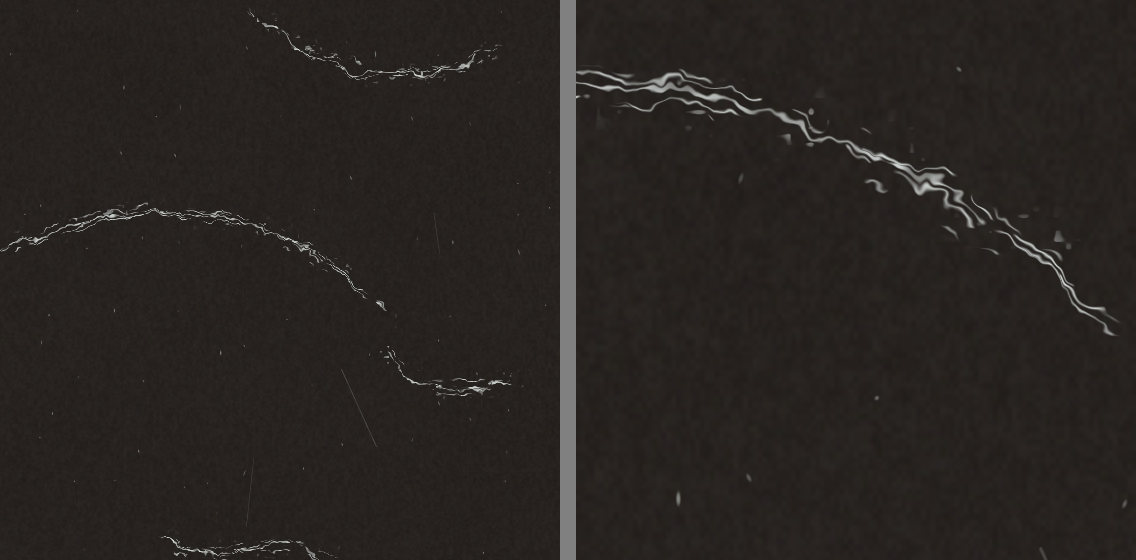
Left: the whole. Right: its middle third, enlarged.
Write a three.js fragment shader that draws this texture.

```glsl
varying vec2 vUv;

#define BASE vec3(0.150, 0.133, 0.122)
#define VEIN_COLOR vec3(0.80, 0.82, 0.81)
#define DUST_COLOR vec3(0.55, 0.56, 0.54)
#define GRAIN 0.042
#define JAG 0.015
#define SPREAD 0.0050
#define VEIN_WIDTH 0.0013
#define SOFT 0.0009
#define DUST_CELLS 17.0
#define DUST_SHARE 0.24

float hash(vec2 p) {
  vec3 q = fract(vec3(p.xyx) * 0.1031);
  q += dot(q, q.yzx + 33.33);
  return fract((q.x + q.y) * q.z);
}

float noise(vec2 p) {
  vec2 i = floor(p);
  vec2 f = fract(p);
  f = f * f * (3.0 - 2.0 * f);
  return mix(mix(hash(i), hash(i + vec2(1.0, 0.0)), f.x),
             mix(hash(i + vec2(0.0, 1.0)), hash(i + vec2(1.0, 1.0)), f.x), f.y);
}

vec2 bezier(vec2 a, vec2 b, vec2 c, vec2 d, float t) {
  float s = 1.0 - t;
  return s * s * s * a + 3.0 * s * s * t * b + 3.0 * s * t * t * c + t * t * t * d;
}

// Keeps the nearest curve so far: x = signed distance, y = position along it
vec2 nearest(vec2 best, vec2 p, vec2 a, vec2 b, vec2 c, vec2 d) {
  const float STEPS = 18.0;
  vec2 from = a;
  for (float i = 1.0; i <= STEPS; i++) {
    vec2 to = bezier(a, b, c, d, i / STEPS);
    vec2 e = to - from;
    vec2 v = p - from;
    float h = clamp(dot(v, e) / dot(e, e), 0.0, 1.0);
    float dist = length(v - e * h);
    float side = e.x * v.y - e.y * v.x < 0.0 ? -1.0 : 1.0;
    if (dist < abs(best.x)) best = vec2(dist * side, (i - 1.0 + h) / STEPS);
    from = to;
  }
  return best;
}

// Broken, intertwined strands along the nearest curve
float veins(vec2 p) {
  vec2 n = vec2(9.0, 0.0);
  n = nearest(n, p, vec2(-0.05, 0.52), vec2(0.20, 0.68), vec2(0.55, 0.65), vec2(0.71, 0.41));
  n = nearest(n, p, vec2(0.44, 0.985), vec2(0.597, 0.85), vec2(0.743, 0.828), vec2(0.90, 0.92));
  n = nearest(n, p, vec2(0.685, 0.39), vec2(0.723, 0.30), vec2(0.807, 0.283), vec2(0.95, 0.335));
  n = nearest(n, p, vec2(0.28, 0.04), vec2(0.40, -0.03), vec2(0.48, 0.07), vec2(0.60, -0.01));
  float body = smoothstep(0.0, 0.18, n.y) * smoothstep(0.0, 0.18, 1.0 - n.y);
  float tips = smoothstep(0.0, 0.03, n.y) * smoothstep(0.0, 0.03, 1.0 - n.y);
  float jag = (noise(p * 30.0) - 0.5) + 0.5 * (noise(p * 80.0 + 5.0) - 0.5)
            + 0.25 * (noise(p * 190.0 + 9.0) - 0.5);
  float ink = 0.0;
  for (float k = -2.0; k <= 2.0; k++) {
    float wander = (noise(p * 24.0 + k * 17.3 + 50.0) - 0.5) * 2.2 + k;
    float dist = abs(n.x + jag * JAG + wander * SPREAD);
    float gap = 0.15 + 0.24 * abs(k) + 0.25 * (1.0 - body);
    float present = smoothstep(gap, gap + 0.12, noise(p * vec2(48.0, 75.0) + k * 31.7 + 90.0));
    float width = VEIN_WIDTH * (0.3 + 1.1 * noise(p * 65.0 + k * 11.0 + 30.0));
    width *= k == 0.0 ? 1.0 : 0.65;
    float line = 1.0 - smoothstep(width - SOFT, width + SOFT, dist);
    float tone = 0.45 + 0.65 * noise(p * 120.0 + k * 7.0 + 70.0);
    ink = max(ink, line * present * tone);
  }
  // Flecks spattered close to the strands
  float fleck = smoothstep(0.80, 0.93, noise(p * vec2(150.0, 210.0)));
  fleck *= exp(-n.x * n.x / 0.00022) * smoothstep(0.45, 0.7, noise(p * 32.0 + 12.0));
  return min(max(ink, fleck * 0.75) * tips, 1.0);
}

// Sparse upright specks, one at most per cell
float dust(vec2 p) {
  vec2 g = p * DUST_CELLS;
  vec2 cell = floor(g);
  vec2 center = 0.2 + 0.6 * vec2(hash(cell + 3.1), hash(cell + 47.7));
  vec2 v = (g - cell - center) / DUST_CELLS;
  v.x += v.y * (hash(cell + 81.0) - 0.5);
  float size = hash(cell + 23.0);
  v.y /= 1.0 + 3.0 * size * size;
  float spot = 1.0 - smoothstep(0.0004, 0.0019, length(v));
  return spot * step(hash(cell + 11.0), DUST_SHARE) * mix(0.2, 0.85, hash(cell + 65.0));
}

float scratch(vec2 p, vec2 a, vec2 b) {
  vec2 e = b - a;
  float h = clamp(dot(p - a, e) / dot(e, e), 0.0, 1.0);
  float fade = 0.5 + 0.5 * noise(vec2(h * 14.0, a.x * 90.0));
  return (1.0 - smoothstep(0.0002, 0.0016, length(p - a - e * h))) * fade;
}

void main() {
  vec2 p = vUv;

  // Dark ground with fine, slightly upright grain
  float grain = 0.55 * (noise(p * vec2(350.0, 270.0)) - 0.5)
              + 0.40 * (noise(p * vec2(170.0, 100.0) + 40.0) - 0.5)
              + 0.16 * (noise(p * 7.0 + 20.0) - 0.5);
  vec3 tint = vec3(noise(p * 210.0 + 7.0), noise(p * 210.0 + 77.0), noise(p * 210.0 + 147.0)) - 0.5;
  vec3 color = BASE + GRAIN * grain + 0.010 * tint;

  // Hairline scratches and dust
  float hair = scratch(p, vec2(0.610, 0.340), vec2(0.672, 0.203));
  hair = max(hair, 0.6 * scratch(p, vec2(0.453, 0.180), vec2(0.440, 0.060)));
  hair = max(hair, 0.6 * scratch(p, vec2(0.775, 0.620), vec2(0.785, 0.547)));
  color = mix(color, DUST_COLOR, max(0.36 * hair, dust(p)));

  color = mix(color, VEIN_COLOR, veins(p));
  gl_FragColor = vec4(color, 1.0);
}
```
